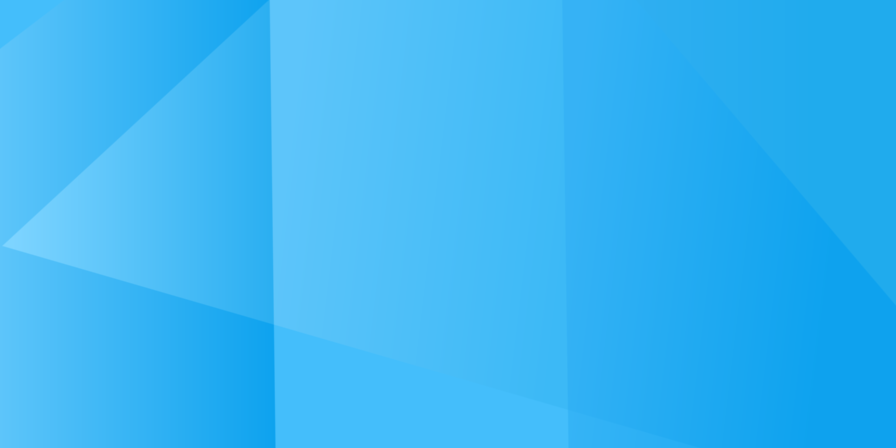
Reproduce this background procedurally as a WebGL 2 fragment shader.

```glsl
#version 300 es
precision highp float;
// Overlapping translucent blue facets with soft horizontal gradients.

#define SKY vec3(0.265, 0.745, 0.985)
#define PALE vec3(0.365, 0.772, 0.980)
#define DEEP vec3(0.055, 0.637, 0.935)
#define GLOW vec3(0.490, 0.830, 1.000)
#define TILT 0.12
#define FLOOR_LIGHT 0.22

uniform vec2 u_resolution;
out vec4 outColor;

// Antialiased coverage of the half plane to the left of the line a -> b.
float leftOf(vec2 p, vec2 a, vec2 b) {
    vec2 d = normalize(b - a);
    vec2 q = p - a;
    float signedDist = d.x * q.y - d.y * q.x;
    float pixel = 1.0 / u_resolution.y;
    return smoothstep(-pixel, pixel, signedDist);
}

// Linear ramp between two colours over the span x0..x1.
vec3 ramp(vec3 from, vec3 to, float x0, float x1, float x) {
    return mix(from, to, clamp((x - x0) / (x1 - x0), 0.0, 1.0));
}

void main() {
    // Canvas units: height is 1, width is 2.
    vec2 p = gl_FragCoord.xy / u_resolution * vec2(2.0, 1.0);
    float slantX = p.x + TILT * (0.5 - p.y);

    // Edges shared by the facets.
    vec2 apex = vec2(0.005, 0.451);
    float aboveFloor = leftOf(p, apex, vec2(1.5625, 0.0));
    float belowRidge = leftOf(p, vec2(0.600, 1.0), apex);
    float pastFirstSeam = leftOf(p, vec2(0.615, 0.0), vec2(0.602, 1.0));
    float pastSecondSeam = leftOf(p, vec2(1.269, 0.0), vec2(1.255, 1.0));
    pastFirstSeam = 1.0 - pastFirstSeam;
    pastSecondSeam = 1.0 - pastSecondSeam;

    // Left panel, its top corner and the bright wedge.
    vec3 left = ramp(PALE, DEEP, 0.0, 0.61, p.x);
    float corner = leftOf(p, vec2(0.0, 0.891), vec2(0.143, 1.0));
    left = mix(left, SKY, corner);
    vec3 wedge = ramp(GLOW, vec3(0.165, 0.685, 0.945), 0.03, 0.61, p.x);
    left = mix(left, wedge, aboveFloor * belowRidge);

    // Middle panel: gradient above the floor line, flat below it.
    vec3 middle = ramp(PALE, vec3(0.235, 0.725, 0.965), 0.62, 1.27, slantX);
    middle = mix(SKY, middle, aboveFloor);

    // Right panel with a lighter floor and a muted top corner.
    vec3 right = ramp(vec3(0.210, 0.700, 0.960), DEEP, 1.26, 1.86, slantX);
    right = mix(mix(right, SKY, FLOOR_LIGHT), right, aboveFloor);
    vec3 muted = ramp(vec3(0.185, 0.685, 0.945), vec3(0.125, 0.670, 0.930), 1.42, 1.82, p.x);
    float upperRight = leftOf(p, vec2(1.42, 1.0), vec2(2.0, 0.318));
    right = mix(right, muted, upperRight);

    vec3 color = mix(left, middle, pastFirstSeam);
    color = mix(color, right, pastSecondSeam);
    outColor = vec4(color, 1.0);
}
```
